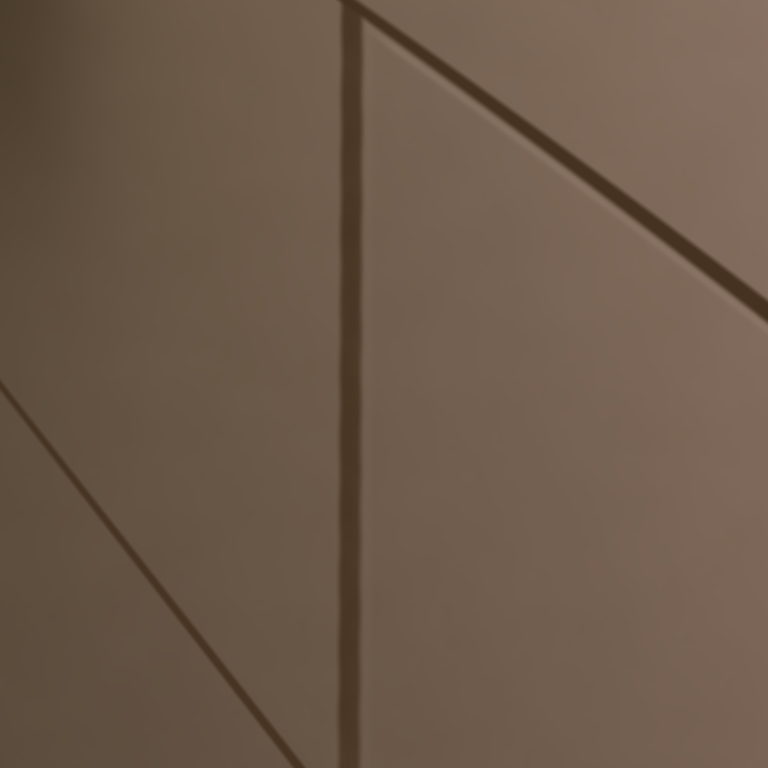
Reproduce this texture procedurally as a Shadertoy shader.

```glsl
#define GROOVE_DARK vec3(0.265, 0.190, 0.120)
#define GROOVE_SOFT vec3(0.285, 0.212, 0.145)
#define POST_WIDTH 0.0135
#define EDGE_BLUR 0.0055
#define GRAIN 0.005
#define RIM_LIGHT 0.055

// Signed distance to the line through a and b, positive on its upper side
float lineSide(vec2 p, vec2 a, vec2 b) {
    vec2 d = normalize(b - a);
    return dot(p - a, vec2(-d.y, d.x));
}

// Soft band around a signed distance
float band(float d, float halfWidth, float blur) {
    return 1.0 - smoothstep(halfWidth - blur, halfWidth + blur, abs(d));
}

// Layered, rotated sines for faint surface mottling
float mottling(vec2 p) {
    float sum = 0.0, amp = 0.5;
    p *= 17.0;
    for (int i = 0; i < 5; i++) {
        sum += amp * sin(p.x + 1.7 * sin(p.y * 0.8)) * sin(p.y * 1.3 + sin(p.x));
        p = mat2(0.8, 0.6, -0.6, 0.8) * p * 1.75 + 2.3;
        amp *= 0.68;
    }
    return sum;
}

// Warm light rising toward the upper right, shaded upper left corner
vec3 panelColor(vec2 p) {
    vec3 low = mix(vec3(0.355, 0.295, 0.235), vec3(0.470, 0.387, 0.328), p.x);
    vec3 high = mix(vec3(0.395, 0.328, 0.255), vec3(0.530, 0.442, 0.383), p.x);
    vec3 col = mix(low, high, p.y);
    vec2 corner = (p - vec2(0.0, 1.0)) / vec2(0.13, 0.32);
    return col - vec3(0.095, 0.085, 0.080) * exp(-dot(corner, corner));
}

void mainImage(out vec4 fragColor, in vec2 fragCoord) {
    vec2 p = fragCoord / iResolution.xy;
    float grain = mottling(p);
    vec3 col = panelColor(p) + GRAIN * grain;

    // Distances to the three grooves
    float along = clamp((p.x - 0.44) / 0.56, 0.0, 1.0);
    float upper = lineSide(p, vec2(0.469, 0.987), vec2(1.0, 0.594));
    upper -= 0.016 * along * (1.0 - along);
    float lower = lineSide(p, vec2(0.0, 0.499), vec2(0.390, 0.0));
    float post = p.x - mix(0.4544, 0.4585, p.y) - 0.0005 * sin(p.y * 70.0);

    // Light catching the groove rims
    float upperWidth = mix(0.0065, 0.0115, along);
    float rimOffset = (upper + upperWidth + 0.008) / 0.005;
    float rim = exp(-rimOffset * rimOffset) * smoothstep(0.46, 0.52, p.x);
    col += RIM_LIGHT * rim * mix(1.0, 0.6, along);
    float postRim = (post - 0.023) / 0.006;
    col += 0.010 * exp(-postRim * postRim) * step(upper, 0.0);

    // Vertical groove, ending where it meets the upper diagonal
    float below = 1.0 - smoothstep(-0.004, 0.004, upper);
    vec3 postColor = GROOVE_SOFT + 0.012 * grain + 0.9 * max(post, 0.0);
    col = mix(col, postColor, 0.96 * below * band(post, POST_WIDTH, EDGE_BLUR));

    // Diagonal grooves, widening toward the right
    col = mix(col, GROOVE_DARK, 0.97 * band(upper, upperWidth, 0.0045));
    float lowerWidth = mix(0.0038, 0.0060, clamp(p.x / 0.39, 0.0, 1.0));
    col = mix(col, GROOVE_DARK, 0.90 * band(lower, lowerWidth, 0.0035));

    fragColor = vec4(clamp(col, 0.0, 1.0), 1.0);
}
```
